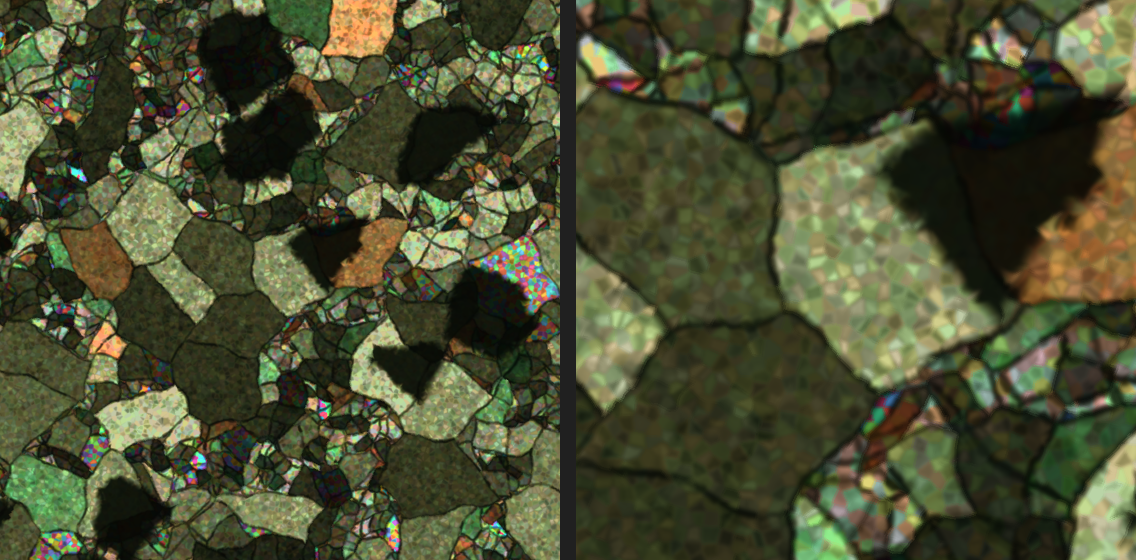
Left: the whole. Right: its middle third, enlarged.
Write a WebGL 2 fragment shader that draws this texture.

```glsl
#version 300 es
precision highp float;
// Thin section of a crystalline rock: nested cellular noise makes large grains,
// some split into smaller ones, with dark seams, opaque patches and fine
// speckle. A tone ramp colours the grains; a few get vivid interference hues.

#define LARGE 8.5        // cells per canvas height, by grain size
#define MEDIUM 19.0
#define SMALL 39.0
#define OPAQUE 7.5       // cells per canvas height, dark patches
#define MOTTLE 62.0
#define SPECK 125.0
#define SPLIT_SHARE 0.62 // large grains broken into medium ones
#define OPAQUE_SHARE 0.17
#define SEAM 0.0045      // width of dark grain borders
#define ROUGHNESS 0.006  // how far the speckle frays outlines
#define SOFTNESS 0.0014  // spread of the smoothing samples

uniform vec2 u_resolution;
out vec4 fragColor;

struct Cell {
  vec3 rnd;    // random values of the cell
  float edge;  // distance to its border, in canvas units
};

vec3 hash3(vec2 p, float seed) {
  vec3 q = fract(vec3(p.xyx + seed * 7.31) * vec3(0.1031, 0.1030, 0.0973));
  q += dot(q, q.yxz + 33.33);
  return fract((q.xxy + q.yzz) * q.zyx);
}

// Nearest cell, and the distance to the bisector with the second nearest
Cell cellAt(vec2 uv, float scale) {
  vec2 p = uv * scale + 17.0;
  vec2 base = floor(p);
  vec2 near1 = vec2(9.0), near2 = vec2(9.0), id = base;
  for (int y = -1; y <= 1; y++) {
    for (int x = -1; x <= 1; x++) {
      vec2 cell = base + vec2(x, y);
      vec2 toSite = cell + hash3(cell, scale).xy - p;
      float d = dot(toSite, toSite);
      if (d < dot(near1, near1)) {
        near2 = near1;
        near1 = toSite;
        id = cell;
      } else if (d < dot(near2, near2)) {
        near2 = toSite;
      }
    }
  }
  float edge = dot(0.5 * (near1 + near2), normalize(near2 - near1 + 1e-5));
  return Cell(hash3(id, scale + 3.7), edge / scale);
}

// Olive tones from near black to pale cream
vec3 toneRamp(float t) {
  vec3 c = mix(vec3(0.02, 0.03, 0.015), vec3(0.08, 0.10, 0.05), clamp(t / 0.14, 0.0, 1.0));
  c = mix(c, vec3(0.24, 0.25, 0.13), clamp((t - 0.14) / 0.26, 0.0, 1.0));
  c = mix(c, vec3(0.39, 0.43, 0.26), clamp((t - 0.40) / 0.24, 0.0, 1.0));
  c = mix(c, vec3(0.58, 0.61, 0.40), clamp((t - 0.64) / 0.20, 0.0, 1.0));
  return mix(c, vec3(0.78, 0.82, 0.59), clamp((t - 0.84) / 0.14, 0.0, 1.0));
}

vec3 rock(vec2 uv) {
  // Fine texture, also used to fray the outlines
  Cell speck = cellAt(uv, SPECK);
  Cell mottle = cellAt(uv + 0.002 * sin(uv.yx * 310.0), MOTTLE);
  float speckBody = smoothstep(0.0, 0.3, speck.edge * SPECK);
  float mottleBody = smoothstep(0.0, 0.3, mottle.edge * MOTTLE);

  vec2 p = uv + 0.006 * sin(uv.yx * vec2(37.0, 41.0) + vec2(0.4, 2.1));
  p += 0.003 * sin(p.yx * vec2(97.0, 89.0) + vec2(1.7, 0.3));
  p += ROUGHNESS * 0.5 * (speck.rnd.xy - 0.5) * speckBody;

  // Grains: large, or split once or twice
  Cell grain = cellAt(p, LARGE);
  float border = grain.edge;
  float fineness = 0.0;
  if (grain.rnd.x < SPLIT_SHARE) {
    grain = cellAt(p, MEDIUM);
    border = min(border, grain.edge);
    fineness = 0.4;
    if (grain.rnd.x < 0.5) {
      grain = cellAt(p, SMALL);
      border = min(border, grain.edge);
      fineness = 1.0;
    }
  }

  // Tone: grain brightness, texture, seams, opaque patches
  float tone = mix(0.18, 0.98, grain.rnd.y);
  float texture1 = 0.30 * (speck.rnd.z - 0.5) * speckBody;
  float texture2 = 0.26 * (mottle.rnd.y - 0.5) * mottleBody;
  tone += (texture1 + texture2) * (0.55 + 0.6 * grain.rnd.y);
  float seam = 1.0 - smoothstep(0.0, SEAM, border);
  tone *= 1.0 - seam * mix(0.3, 0.8, mottle.rnd.x);
  Cell patchCell = cellAt(p + 0.012 * (mottle.rnd.xz - 0.5) * mottleBody, OPAQUE);
  float opaque = step(patchCell.rnd.x, OPAQUE_SHARE) * smoothstep(0.0, 0.016, patchCell.edge);
  tone *= 1.0 - 0.87 * opaque;
  vec3 color = toneRamp(tone);

  // Interference hues: faint everywhere, vivid in a few grains
  float luma = dot(color, vec3(0.3, 0.6, 0.1));
  vec3 hue = 0.5 + 0.5 * cos(6.2832 * (speck.rnd.x + vec3(0.0, 0.36, 0.62)));
  float vivid = step(0.91, grain.rnd.z);
  color = mix(color, luma * hue * 2.0, 0.07 + 0.13 * fineness + 0.4 * vivid);
  float rust = step(grain.rnd.z, 0.08);
  float green = step(0.08, grain.rnd.z) * step(grain.rnd.z, 0.14);
  color *= mix(vec3(1.0), vec3(1.4, 0.85, 0.65), rust * (0.5 + 0.5 * mottle.rnd.z));
  color *= mix(vec3(1.0), vec3(0.6, 1.05, 0.85), green * (0.4 + 0.6 * mottle.rnd.z));
  return color;
}

void main() {
  vec2 uv = gl_FragCoord.xy / u_resolution.y;
  vec3 color = vec3(0.0);
  for (int i = 0; i < 4; i++) {
    float angle = 1.5708 * float(i) + 0.46;
    color += 0.25 * rock(uv + SOFTNESS * 0.7 * vec2(cos(angle), sin(angle)));
  }
  fragColor = vec4(color, 1.0);
}
```
